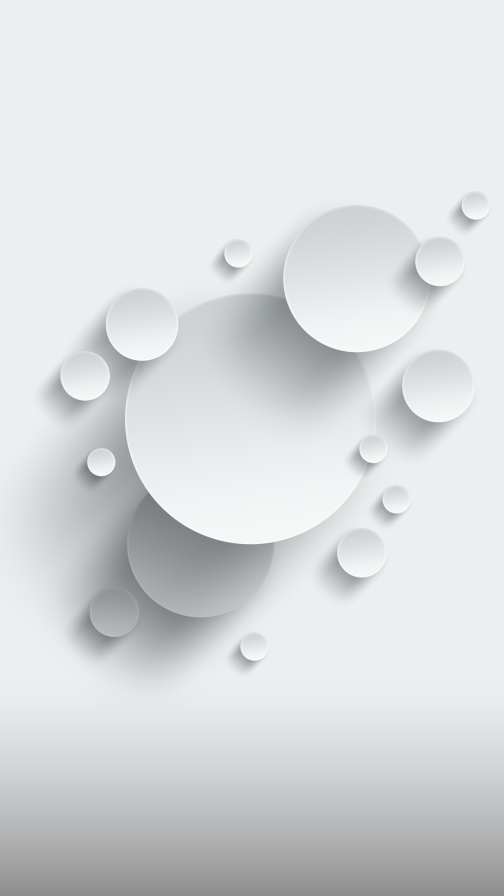
Write a WebGL 1 fragment shader that draws this background.

```glsl
precision highp float;
// Pale paper discs floating over a light wall, with long soft shadows to the lower left.
uniform vec2 u_resolution;

// Soft shadow swept from a disc and fading with distance, 0 to 1.
float sweptShadow(vec2 offset, float radius) {
  vec2 direction = vec2(-0.68, -0.733);
  vec2 q = offset / radius;
  float along = dot(q, direction);
  float d = length(q - direction * clamp(along, 0.0, 1.6)) - 1.0;
  float body = 1.0 - smoothstep(-0.6, 0.27, d);
  float fade = 1.0 - smoothstep(0.3, 2.6, along);
  return body * fade * smoothstep(-1.0, 0.4, along);
}

// Lays one disc and its shadow over the colour below; tone dims the paper.
void disc(inout vec3 color, vec2 p, vec2 center, float radius, float tone) {
  vec2 offset = p - center;
  float d = length(offset) - radius;
  float pixel = 1.0 / u_resolution.x;
  color *= 1.0 - vec3(0.43, 0.42, 0.41) * sweptShadow(offset, radius);

  // Paper is darker at the top, with a thin bright rim.
  float height = 0.5 - 0.5 * dot(offset, vec2(-0.15, 0.99)) / radius;
  vec3 paper = mix(vec3(0.79, 0.81, 0.82), vec3(0.965, 0.97, 0.973),
                   smoothstep(-0.15, 1.05, height));
  float rim = smoothstep(-0.006, -0.001, d);
  paper = mix(paper, vec3(0.98), rim * (0.25 + 0.5 * height));
  color = mix(color, paper * tone, 1.0 - smoothstep(-0.7 * pixel, 0.7 * pixel, d));
}

void main() {
  // Canvas width is one unit, centred vertically.
  vec2 p = gl_FragCoord.xy / u_resolution.x;
  p.y += 0.889 - 0.5 * u_resolution.y / u_resolution.x;

  // Flat wall that darkens towards the floor.
  float floorDepth = clamp(1.0 - gl_FragCoord.y / u_resolution.y / 0.25, 0.0, 1.0);
  vec3 color = vec3(0.929, 0.934, 0.941);
  color -= vec3(0.375, 0.378, 0.382) * pow(floorDepth, 1.5);

  // Discs behind the largest one.
  disc(color, p, vec2(0.398, 0.699), 0.146, 0.87);
  disc(color, p, vec2(0.227, 0.563), 0.049, 0.8);

  // Largest disc and the two that overlap its upper edge.
  disc(color, p, vec2(0.497, 0.947), 0.249, 1.0);
  disc(color, p, vec2(0.708, 1.225), 0.146, 1.0);
  disc(color, p, vec2(0.282, 1.134), 0.072, 1.0);

  // Medium satellites.
  disc(color, p, vec2(0.870, 1.012), 0.072, 1.0);
  disc(color, p, vec2(0.169, 1.032), 0.049, 1.0);
  disc(color, p, vec2(0.873, 1.259), 0.049, 1.0);
  disc(color, p, vec2(0.718, 0.681), 0.049, 1.0);

  // Small satellites.
  disc(color, p, vec2(0.201, 0.861), 0.028, 1.0);
  disc(color, p, vec2(0.473, 1.275), 0.028, 1.0);
  disc(color, p, vec2(0.944, 1.370), 0.028, 1.0);
  disc(color, p, vec2(0.741, 0.887), 0.028, 1.0);
  disc(color, p, vec2(0.787, 0.787), 0.028, 1.0);
  disc(color, p, vec2(0.505, 0.495), 0.028, 1.0);

  gl_FragColor = vec4(color, 1.0);
}
```
